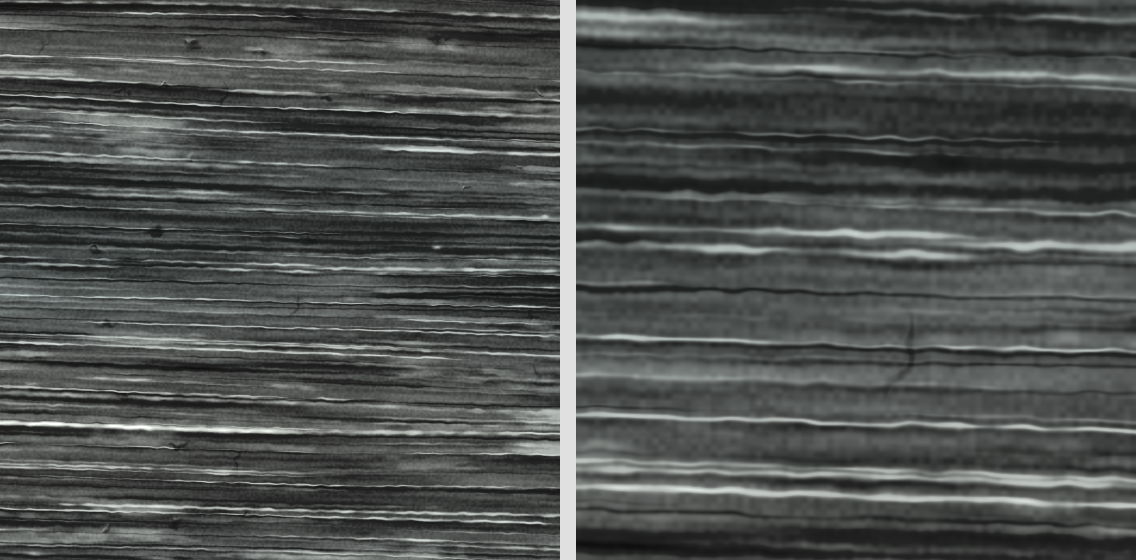
Left, the full canvas; right, a detail of the centre.
Give the GLSL for this texture, as a WebGL 2 fragment shader.

```glsl
#version 300 es
precision highp float;
// Dark brushed metal or slate with long, slightly falling horizontal striations.
// Stretched value noise gives bands and flaky streaks; hashed rows add broken
// ridges with dark grooves below; scattered cells add pits, hairs and glints.

uniform vec2 u_resolution;
out vec4 fragColor;

const float BASE_TONE = 0.262;
const float FLOW_SLOPE = 0.032;       // fall of the striations to the right
const float FLOW_WARP = 0.014;
const float EDGE_GRIT = 0.0024;
const float FIRST_ROWS = 14.0;        // ridge rows in the coarsest layer
const float ROW_GROWTH = 1.7;
const float RIDGE_GAIN = 0.62;
const float GROOVE_GAIN = 0.21;
const float STREAK_GAIN = 0.26;
const float PIT_CELLS = 8.0;
const float PIT_CHANCE = 0.34;
const float GLINT_CELLS = 6.0;
const float GLINT_CHANCE = 0.12;
const float GRAIN = 0.075;
const vec3 NEUTRAL_TINT = vec3(0.99, 1.012, 0.985);
const vec3 COOL_TINT = vec3(0.955, 1.02, 1.01);

// Integer hash of a lattice cell, 0 to 1
float hash(vec2 cell) {
    uvec2 q = uvec2(ivec2(floor(cell))) * uvec2(1597334677u, 3812015801u);
    uint h = q.x ^ q.y;
    h = (h ^ (h >> 16)) * 2246822519u;
    h = (h ^ (h >> 13)) * 3266489917u;
    return float((h ^ (h >> 16)) >> 8) / 16777216.0;
}

float noise(vec2 p) {
    vec2 i = floor(p), f = fract(p);
    f = f * f * (3.0 - 2.0 * f);
    vec2 e = vec2(1.0, 0.0);
    return mix(mix(hash(i), hash(i + e.xy), f.x),
               mix(hash(i + e.yx), hash(i + e.xx), f.x), f.y);
}

float bell(float d) { return exp(-d * d); }

// Soft bands from broad to hair-fine, centred on zero
float bands(float x, float v) {
    float sum = 0.13 * (noise(vec2(x * 1.1, v * 9.0 + 3.0)) - 0.5);
    sum += 0.17 * (noise(vec2(x * 1.8 + 9.0, v * 31.0)) - 0.5);
    sum += 0.17 * (noise(vec2(x * 3.5 + 21.0, v * 83.0)) - 0.5);
    sum += 0.15 * (noise(vec2(x * 8.0 + 40.0, v * 170.0)) - 0.5);
    return sum;
}

// Short flaky streaks with frayed ends, light and dark
float streaks(float x, float v) {
    float fray = 0.22 * (noise(vec2(x * 40.0, v * 150.0)) - 0.5);
    float light = noise(vec2(x * 4.0 + 60.0, v * 68.0 + 7.0)) + fray;
    float dark = noise(vec2(x * 3.0 + 90.0, v * 74.0 + 19.0)) + fray;
    float patchy = 0.35 + 0.9 * noise(vec2(x * 2.0 + 5.0, v * 11.0 + 40.0));
    return STREAK_GAIN * patchy * (smoothstep(0.66, 0.95, light) - 0.45 * smoothstep(0.66, 0.9, dark));
}

// Bright broken ridges, each with a sheen above and a groove below
float ridges(float x, float v, float pixel) {
    float sum = 0.0, rows = FIRST_ROWS;
    for (int layer = 0; layer < 4; layer++) {
        for (int j = -1; j <= 1; j++) {
            float id = floor(v * rows) + float(j);
            vec2 seed = vec2(id, 100.0 * float(layer) + 300.0);
            float place = hash(seed), power = hash(seed + vec2(0.0, 11.0));
            float girth = hash(seed + vec2(0.0, 23.0)), tilt = hash(seed + vec2(0.0, 37.0)) - 0.5;
            float track = id + 80.0 * float(layer);
            float wobble = noise(vec2(x * 3.0, track + 500.0)) - 0.5;
            float d = v - (id + place) / rows - (0.3 * tilt * (x - 0.5) + 0.06 * wobble) / rows;
            float broken = 0.3 * (noise(vec2(x * 17.0, track + 2100.0)) - 0.5);
            float lit = smoothstep(0.42, 0.8, noise(vec2(x * 2.3 + place * 9.0, track + 900.0)) + broken);
            float cut = smoothstep(0.35, 0.8, noise(vec2(x * 1.7 + girth * 9.0, track + 1300.0)) + broken);
            float sparkle = 0.35 + noise(vec2(x * 50.0, track + 1700.0));
            float width = max(mix(0.0014, 0.0042, girth * girth) * mix(0.5, 1.0, lit), 0.6 * pixel);
            float gain = lit * (0.08 + 0.92 * power * power);
            float sheen = smoothstep(-width, width, d) * exp(-max(d, 0.0) * rows * 4.0);
            sum += RIDGE_GAIN * gain * (sparkle * bell(d / width) + 0.13 * sheen);
            sum -= GROOVE_GAIN * cut * (0.65 + 0.7 * tilt) * bell((d + 2.2 * width) / (1.5 * width));
        }
        rows *= ROW_GROWTH;
    }
    return sum;
}

// Ragged dark pits, some with a light lip, some drawn out into slanted hairs
float pits(vec2 p) {
    float sum = 0.0;
    vec2 home = floor(p * PIT_CELLS);
    vec2 ragged = 0.016 * (vec2(noise(p * 95.0), noise(p * 95.0 + 50.0)) - 0.5);
    for (int k = 0; k < 9; k++) {
        vec2 cell = home + vec2(k % 3 - 1, k / 3 - 1);
        if (hash(cell + 2000.0) > PIT_CHANCE) continue;
        vec2 spot = 0.2 + 0.6 * vec2(hash(cell + 2100.0), hash(cell + 2200.0));
        vec2 d = p - (cell + spot) / PIT_CELLS + ragged;
        float kind = hash(cell + 2300.0), size = mix(0.004, 0.010, hash(cell + 2400.0));
        bool hair = kind > 0.7;
        if (hair) d.x += 14.0 * d.y * d.y - (kind - 0.75) * 3.0 * d.y;
        vec2 radius = hair ? vec2(0.004, size * 2.8) : vec2(size * (1.0 + 2.5 * kind), size * 0.8);
        float body = 1.0 - smoothstep(0.2, 1.35, length(d / radius));
        sum -= body * (hair ? 0.10 : 0.18);
        if (kind < 0.3) sum += 0.2 * bell(length((d - vec2(-0.003, size)) / vec2(size, 0.0025)));
    }
    return sum;
}

// Rare small pale flecks
float glints(vec2 p) {
    vec2 cell = floor(p * GLINT_CELLS);
    vec2 spot = 0.15 + 0.7 * vec2(hash(cell + 3100.0), hash(cell + 3200.0));
    vec2 d = p - (cell + spot) / GLINT_CELLS;
    float reach = mix(0.003, 0.009, hash(cell + 3300.0));
    return step(hash(cell + 3000.0), GLINT_CHANCE) * 0.5 * bell(length(d / vec2(reach, 0.0032)));
}

void main() {
    float pixel = 1.0 / min(u_resolution.x, u_resolution.y);
    vec2 p = gl_FragCoord.xy * pixel;
    float v = p.y + FLOW_SLOPE * p.x + FLOW_WARP * (noise(p * vec2(2.0, 6.0) + 70.0) - 0.5);
    v += EDGE_GRIT * (noise(p * vec2(75.0, 130.0)) - 0.5);

    float tone = BASE_TONE + bands(p.x, v) + streaks(p.x, v) + ridges(p.x, v, pixel);
    tone += pits(p) + glints(p) + GRAIN * (noise(p * 260.0) - 0.5);
    tone = max(tone, 0.105 + 0.25 * tone);         // soft floor for the grooves
    tone = min(tone, 0.68 + 0.4 * (tone - 0.68));  // soft shoulder for the ridges

    float cool = smoothstep(0.2, 0.9, noise(p * vec2(1.5, 4.0) + 30.0) * 0.6 + 0.4 * bell((p.y - 0.55) / 0.2));
    fragColor = vec4(clamp(tone * mix(NEUTRAL_TINT, COOL_TINT, cool), 0.0, 1.0), 1.0);
}
```
